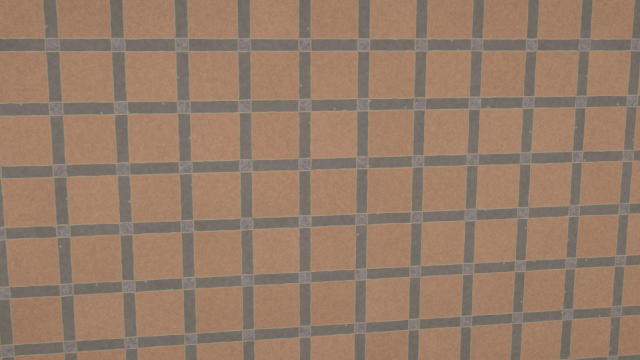
Write a Shadertoy shader that draws this texture.

```glsl
// Terracotta square tiles parted by grey strips, with lilac-grey squares at the
// crossings and pale grout lines, seen on a wall at a slight angle. The canvas is
// mapped back to the wall plane, where strips lie on whole numbers.

float hash(vec2 p) {
    uvec2 k = uvec2(ivec2(p)) * uvec2(1597u, 3571u);
    uint n = (k.x ^ (k.y << 7)) * 747796u + 28917u;
    n = ((n >> 13) ^ n) * 277803u;
    n = ((n >> 15) ^ n) * 668265u;
    return float((n >> 8) & 65535u) / 65535.0;
}

float noise(vec2 p) {
    vec2 i = floor(p), f = fract(p);
    f = f * f * (3.0 - 2.0 * f);
    return mix(mix(hash(i), hash(i + vec2(1, 0)), f.x),
               mix(hash(i + vec2(0, 1)), hash(i + 1.0), f.x), f.y);
}

// Solves the perspective projection for wall coordinates; y runs downwards.
vec2 wallFromCanvas(vec2 p) {
    mat2 axes = mat2(vec2(0.09568, 0.0016) - 0.01289 * p,
                     vec2(0.00655, 0.16528) - 0.01357 * p);
    return inverse(axes) * (p - vec2(0.47656, 0.61574));
}

void mainImage(out vec4 fragColor, in vec2 fragCoord) {
    vec2 uv = fragCoord / iResolution.xy;
    vec2 wall = wallFromCanvas(vec2(uv.x, 1.0 - uv.y));
    vec2 soft = 0.7 * fwidth(wall);

    // Distance to the nearest strip centres, with slightly uneven edges
    vec2 wobble = vec2(noise(wall * 9.0), noise(wall * 9.0 + 40.0)) - 0.5;
    vec2 dist = abs(fract(wall + 0.5) - 0.5) + 0.010 * wobble;
    vec2 strip = 1.0 - smoothstep(0.103 - soft, 0.103 + soft, dist);
    float onStrip = max(strip.x, strip.y);
    float onCrossing = strip.x * strip.y;

    // Surface grain and broad stains
    float fine = noise(wall * 43.0) - 0.5;
    float coarse = noise(wall * 17.0 + 70.0) - 0.5;
    float stain = noise(wall * 1.7 + 20.0) - 0.5;

    // Tiles, each a little lighter or darker, then strips and crossings
    vec3 tile = vec3(0.650, 0.508, 0.409) + 0.018 * (hash(floor(wall)) - 0.5);
    tile *= 1.0 + 0.075 * fine + 0.04 * coarse + 0.03 * stain;
    vec3 grey = vec3(0.460, 0.431, 0.402);
    grey *= 1.0 + 0.06 * fine + 0.06 * coarse + 0.05 * stain;
    vec3 lilac = vec3(0.515, 0.485, 0.475) * (1.0 + 0.16 * fine + 0.12 * coarse);
    vec3 color = mix(mix(tile, grey, onStrip), lilac, onCrossing);

    // Worn pale grout on both sides of every strip
    vec2 grout = 1.0 - smoothstep(0.011 - soft, 0.011 + soft, abs(dist - 0.103));
    float wear = 0.65 + 0.5 * noise(wall * 13.0 + 90.0);
    float line = max(0.65 * grout.x, 0.9 * grout.y) * wear;
    color = mix(color, vec3(0.65, 0.58, 0.485), min(line, 1.0));

    // Sparse chalky specks on the strips
    vec2 cell = floor(wall * 5.0);
    vec2 spot = 0.25 + 0.5 * vec2(hash(cell + 31.0), hash(cell + 57.0));
    float speckDist = length(fract(wall * 5.0) - spot) / 5.0;
    float speck = (1.0 - smoothstep(0.008, 0.035, speckDist)) * step(0.9, hash(cell + 11.0));
    color = mix(color, vec3(0.62, 0.59, 0.55), 0.6 * speck * onStrip);

    // Gentle falloff of light towards the corners
    vec2 off = uv - vec2(0.48, 0.55);
    color *= 1.025 - 0.17 * dot(off, off);
    fragColor = vec4(color, 1.0);
}
```
